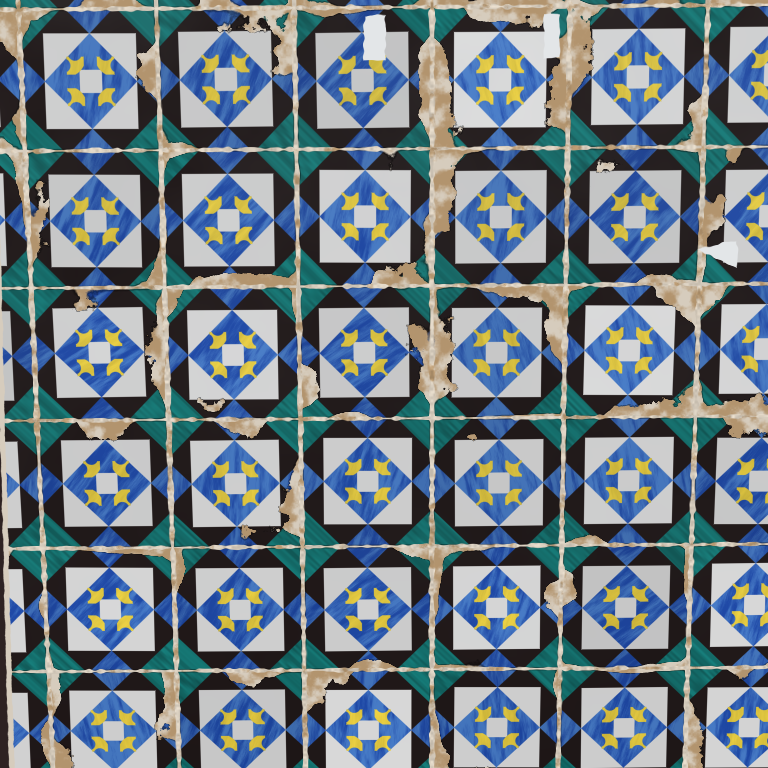
Give the GLSL for this pattern, as a Shadertoy shader.

```glsl
// Worn wall of glazed tiles: white squares, blue diamonds, yellow buds, green corners.
#define PITCH_TOP 0.1797
#define PITCH_BOTTOM 0.1645
#define SQUARE 0.338
#define EDGE_DIAMOND 0.165
#define CORNER 0.288
#define CENTRE 0.082
#define GROUT vec2(0.019, 0.013)
#define WEAR 0.13
#define JITTER 0.014

const vec3 WHITE = vec3(0.82, 0.82, 0.82);
const vec3 BLACK = vec3(0.12, 0.09, 0.09);
const vec3 GREEN = vec3(0.07, 0.41, 0.40);
const vec3 DEEP_BLUE = vec3(0.11, 0.27, 0.63);
const vec3 PALE_BLUE = vec3(0.27, 0.47, 0.76);
const vec3 YELLOW = vec3(0.86, 0.76, 0.24);
const vec3 CREAM = vec3(0.84, 0.80, 0.74);
const vec3 CLAY = vec3(0.70, 0.58, 0.43);

float hash(vec2 p) {
    vec3 q = fract(vec3(p.xyx) * 0.1031);
    q += dot(q, q.yzx + 33.33);
    return fract((q.x + q.y) * q.z);
}

float noise(vec2 p) {
    vec2 i = floor(p), f = fract(p);
    f = f * f * (3.0 - 2.0 * f);
    return mix(mix(hash(i), hash(i + vec2(1, 0)), f.x),
               mix(hash(i + vec2(0, 1)), hash(i + vec2(1, 1)), f.x), f.y);
}

float fbm(vec2 p) {
    float sum = 0.0, amp = 0.53;
    for (int k = 0; k < 4; k++) {
        sum += amp * noise(p);
        p = p * 2.1 + 17.3;
        amp *= 0.5;
    }
    return sum;
}

float box(vec2 p, vec2 halfSize) {
    vec2 d = abs(p) - halfSize;
    return max(d.x, d.y);
}

float diamond(vec2 p, float r) {
    return (abs(p.x) + abs(p.y) - r) * 0.7071;
}

void paint(inout vec3 col, vec3 ink, float d, float px) {
    col = mix(col, ink, 1.0 - smoothstep(-px, px, d));
}

// Wall position (y down) to column and row, with slight perspective
vec2 wallToGrid(vec2 w) {
    float y = w.y + 0.006 * (w.x - 0.5);
    float column = (w.x - 0.5625) / mix(PITCH_TOP, PITCH_BOTTOM, w.y);
    float row = (0.1875 - sqrt(max(0.03516 - 0.012 * (y - 0.0091), 0.0))) / 0.006;
    return vec2(column, row);
}

// Quarter-round bud with two hollow outer sides
float bud(vec2 q) {
    float d = max(box(q - 0.111, vec2(0.063)), length(q - 0.174) - 0.14);
    float hollows = min(length(q - vec2(0.196, 0.112)), length(q - vec2(0.112, 0.196))) - 0.05;
    return max(d, -hollows);
}

vec3 glaze(vec2 p, vec2 id, float px) {
    float seed = hash(id + 40.0);
    float angle = 0.5 + 1.4 * seed;
    mat2 turn = mat2(cos(angle), sin(angle), -sin(angle), cos(angle));
    float brush = fbm(turn * p * vec2(5.0, 26.0) + seed * 90.0);
    vec3 blue = mix(DEEP_BLUE, PALE_BLUE, smoothstep(0.22, 0.75, brush + 0.2 * (seed - 0.5)));
    vec2 q = abs(p);
    float streak = noise(vec2((q.x + q.y) * 6.0, (p.x - p.y) * 38.0) + seed * 50.0);

    vec3 col = BLACK;
    paint(col, GREEN * (0.82 + 0.36 * streak), diamond(q - 0.5, CORNER), px);
    float side = min(diamond(q - vec2(0.5, 0.0), EDGE_DIAMOND), diamond(q - vec2(0.0, 0.5), EDGE_DIAMOND));
    paint(col, blue * 0.93, side, px);
    paint(col, WHITE * (0.97 + 0.05 * seed), box(p, vec2(SQUARE)), px);
    paint(col, blue, diamond(p, SQUARE), px);
    paint(col, WHITE, box(p, vec2(CENTRE)), px);
    paint(col, YELLOW * (0.9 + 0.2 * brush), bud(q), px);
    return col;
}

void mainImage(out vec4 fragColor, in vec2 fragCoord) {
    vec2 wall = fragCoord / iResolution.y;
    wall.y = 1.0 - wall.y;
    float px = 0.75 / iResolution.y, tilePx = px * 5.9;
    vec2 grid = wallToGrid(wall), id = floor(grid), p = grid - id - 0.5;

    // Hand-laid tile, slightly shifted and turned
    vec2 shift = (vec2(hash(id + 3.0), hash(id + 71.0)) - 0.5) * 2.0 * JITTER;
    float tilt = (hash(id + 19.0) - 0.5) * 0.02;
    vec3 col = glaze(p - shift + tilt * vec2(-p.y, p.x), id, tilePx);
    col *= 0.95 + 0.1 * hash(id + 8.0);
    col = mix(col, vec3(0.62, 0.67, 0.70), 0.13 * (1.0 - wall.y) * fbm(grid * 1.5));

    // Chipped edges with exposed clay, then ragged joints
    float rough = fbm(grid * 13.0);
    float joint = -box(p, 0.5 - GROUT);
    float chip = WEAR * smoothstep(0.58, 0.86, noise(grid * 2.7 + hash(id) * 30.0)) * (0.35 + 1.3 * rough);
    float loss = joint - chip + 0.008;
    paint(col, col * 0.6, loss - 0.009, tilePx);
    paint(col, mix(CLAY, CREAM, smoothstep(0.38, 0.72, fbm(grid * 9.0 + 5.0))), loss, tilePx);
    vec3 mortar = mix(CLAY, CREAM, smoothstep(0.18, 0.5, rough)) * (0.9 + 0.2 * noise(grid * 45.0));
    paint(col, mortar, joint + (0.5 - noise(grid * 22.0)) * 0.022, tilePx);

    // Pale paper scraps: two strips and a wedge
    float scraps = box(wall - vec2(0.488, 0.049), vec2(0.014, 0.029));
    scraps = min(scraps, box(wall - vec2(0.719, 0.047), vec2(0.010, 0.028)));
    vec2 wedge = wall - vec2(0.905, 0.324);
    scraps = min(scraps, max(wedge.x - 0.055, abs(wedge.y - 0.13 * wedge.x) - 0.34 * wedge.x));
    paint(col, vec3(0.89, 0.90, 0.91), scraps + 0.004 * (noise(wall * 120.0) - 0.5), px);

    // Cut border leaning in at the left
    float border = wall.x - 0.0266 * wall.y + 0.011 + 0.003 * (rough - 0.5);
    paint(col, CREAM, border - 0.003, px);
    paint(col, BLACK * 1.5, border + 0.004, px);
    fragColor = vec4(clamp(col, 0.0, 1.0), 1.0);
}
```
